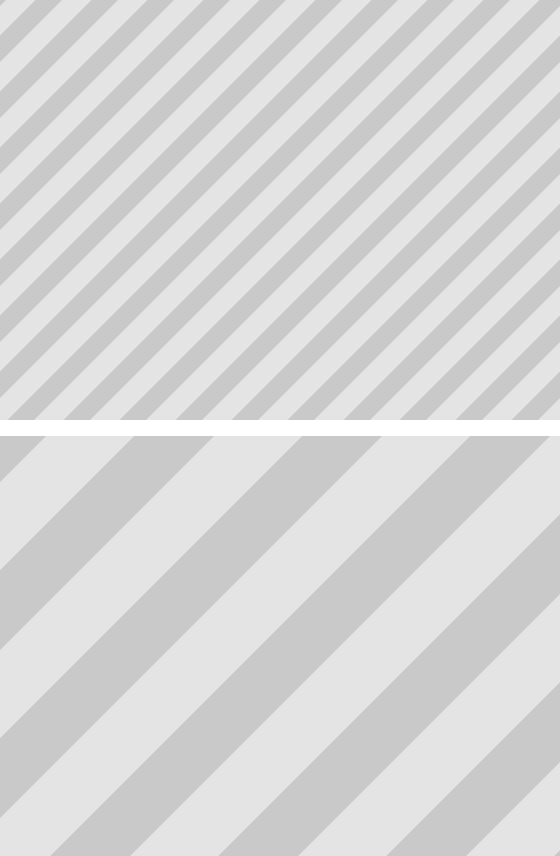
Top, the full canvas; bottom, a detail of the centre.
Give the GLSL for this pattern, as a WebGL 2 fragment shader.

```glsl
#version 300 es
precision highp float;

#define REPEATS_ACROSS 10.0
#define BAND_WIDTH 0.476
#define BAND_CENTER 0.870
#define LIGHT_GREY vec3(0.894)
#define DARK_GREY vec3(0.790)

uniform vec2 u_resolution;
out vec4 fragColor;

// Signed distance to the nearest band edge, in periods; negative inside
float bandDistance(float phase) {
    float offset = abs(fract(phase - BAND_CENTER + 0.5) - 0.5);
    return offset - 0.5 * BAND_WIDTH;
}

void main() {
    // Canvas widths, measured right and down from the top left corner
    vec2 position = vec2(gl_FragCoord.x, u_resolution.y - gl_FragCoord.y) / u_resolution.x;

    // 45 degree stripes: phase is constant along each rising diagonal
    float phase = (position.x + position.y) * REPEATS_ACROSS;

    // Edge softened over about one pixel across the diagonal
    float softness = 0.7 * REPEATS_ACROSS / u_resolution.x;
    float band = 1.0 - smoothstep(-softness, softness, bandDistance(phase));

    fragColor = vec4(mix(LIGHT_GREY, DARK_GREY, band), 1.0);
}
```
